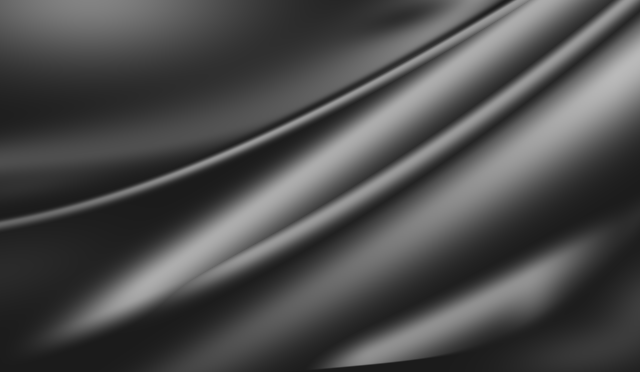
A WebGL 2 fragment shader for this texture:

```glsl
#version 300 es
precision highp float;
// Dark satin draped in diagonal folds, lit softly from the upper right.
// Each fold is a polynomial curve y(x); the sheen across it is a lopsided
// gaussian of the height above the curve. Three cloth layers overlap.
uniform vec2 u_resolution;
out vec4 outColor;

const float SHADOW = 0.105;

// Sheen with separate falloff widths above and below the crest.
float sheen(float d, float above, float below) {
    float q = d / (d > 0.0 ? above : below);
    return exp(-q * q);
}

// Soft elliptical spot, tilted by a vertical shear.
float spot(vec2 p, vec2 center, vec2 radius, float tilt) {
    vec2 d = p - center;
    d.y -= tilt * d.x;
    d /= radius;
    return exp(-dot(d, d));
}

float hemCurve(float x) {
    return 0.402 + x * (0.31 + x * (0.72 - 0.23 * x));
}

// Upper left cloth: a wide glow, a rising streak and a dark hollow.
float upperCloth(vec2 p, float aboveHem) {
    float x = p.x;
    float streak = p.y - (0.565 + 0.15 * x + 0.85 * x * x * x);
    float rise = 0.2 + 1.2 * pow(x, 4.0);
    float below = mix(0.045, 0.085, smoothstep(0.35, 0.6, x));
    float v = SHADOW + 0.41 * spot(p, vec2(0.14, 1.01), vec2(0.24, 0.18), 0.0);
    v += rise * sheen(streak, 0.06 + 0.14 * x, below);
    v += 0.07 * spot(p, vec2(0.03, 0.495), vec2(0.13, 0.035), 0.25);
    v -= 0.25 * spot(p, vec2(0.66, 0.965), vec2(0.085, 0.04), 0.55);
    // Contact shadow along the hem
    float contact = sheen(aboveHem - 0.013, 0.012, 0.012);
    return max(v, 0.08) * (1.0 - 0.6 * contact * smoothstep(0.25, 0.5, x));
}

// Middle cloth: two merging crests, a valley and the broad bright band.
float middleCloth(vec2 p) {
    float x = p.x;
    float tB = x - 0.234;
    float tC = x - 0.326;
    float dB = p.y - (0.241 + 1.2 * tB + 0.06 * tB * tB);
    float dC = p.y - (0.263 + 0.8 * tC + 0.5 * tC * tC);
    float dD = p.y - (0.04 + 1.03 * tC + 0.25 * tC * tC);

    float upperCrest = 0.57 * smoothstep(-0.02, 0.24, x)
        * sheen(dB, mix(0.085, 0.03, x), 0.1)
        * smoothstep(-0.06, 0.02, dC);
    float lowerCrest = 0.5 * smoothstep(0.15, 0.4, x) * sheen(dC, 0.024, 0.037);
    float band = clamp(0.15 + 0.68 * (x - 0.27), 0.0, 0.62)
        * sheen(dD, mix(0.07, 0.095, x), mix(0.06, 0.155, x))
        * smoothstep(-0.03, -0.1, dC);
    float haze = 0.06 * spot(p, vec2(0.0, 0.27), vec2(0.16, 0.1), 0.3);
    return SHADOW + max(max(upperCrest, lowerCrest), band) + haze;
}

// Small fold at the lower right, seen above the front cloth.
float lowerFold(vec2 p) {
    float t = p.x - 0.547;
    float d = p.y - (0.025 + 0.75 * t + 0.25 * t * t);
    float reach = smoothstep(0.46, 0.58, p.x) * (1.0 - 0.85 * smoothstep(0.82, 0.98, p.x));
    float crest = 0.46 * reach * sheen(d, 0.045, 0.075);
    return crest + 0.12 * spot(p, vec2(0.835, 0.18), vec2(0.04, 0.05), 0.8);
}

void main() {
    vec2 p = gl_FragCoord.xy / u_resolution;
    float pixel = 1.0 / u_resolution.y;

    // Base layers, split by the hem
    float aboveHem = p.y - hemCurve(p.x);
    float lower = middleCloth(p);
    lower = max(lower, SHADOW + lowerFold(p));
    float edge = max(0.006, pixel);
    float value = mix(lower, upperCloth(p, aboveHem), smoothstep(-edge, edge, aboveHem - 0.003));

    // Bright piping on the hem, widening to the right
    float piping = (0.3 + 0.2 * smoothstep(0.0, 0.4, p.x))
        * sheen(aboveHem + 0.004, 0.009, 0.015 + 0.05 * pow(p.x, 5.0));
    value = max(value, SHADOW + piping);

    // Front cloth along the bottom right, its edge softening to the right
    float t = p.x - 0.48;
    float dFront = p.y - (0.005 + 0.15 * t + 4.0 * pow(max(t, 0.0), 4.0));
    float soft = max(pixel, 0.003 + 0.055 * smoothstep(0.65, 1.0, p.x));
    float front = SHADOW
        + 0.11 * spot(p, vec2(0.91, 0.05), vec2(0.11, 0.07), 0.3)
        + 0.14 * spot(p, vec2(1.02, 0.19), vec2(0.07, 0.1), 0.6);
    value = mix(front, value, smoothstep(-soft, soft, dFront));

    outColor = vec4(vec3(clamp(value, 0.0, 1.0)), 1.0);
}
```
